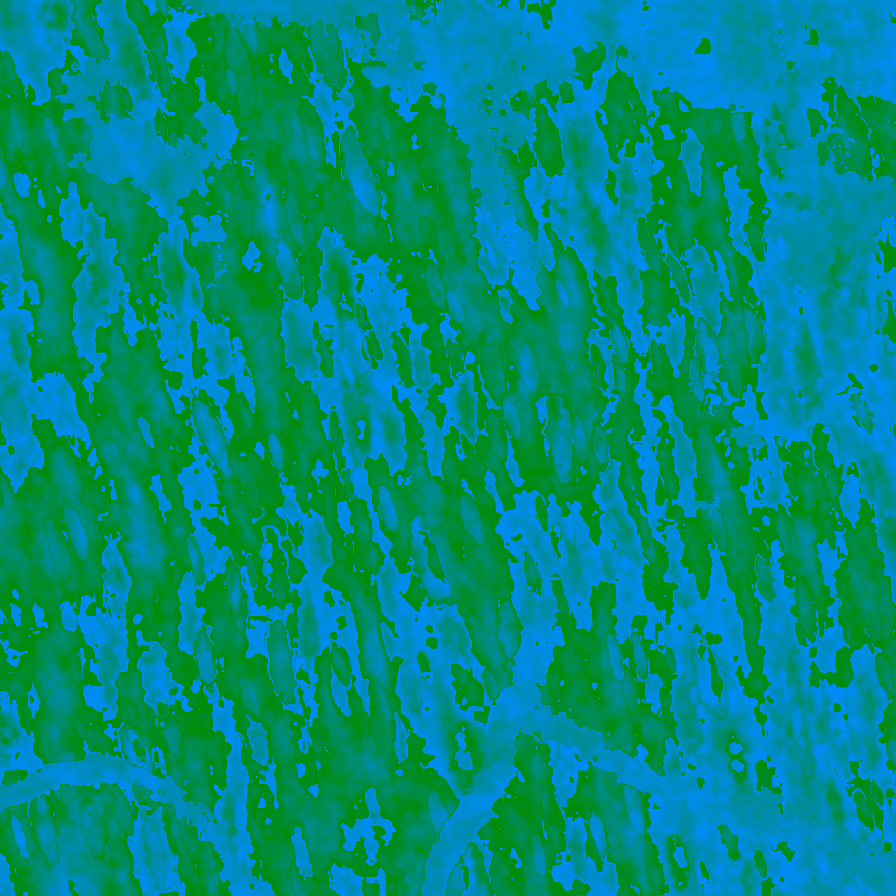
This texture is drawn by a Shadertoy shader. Its source:

```glsl
// Streaked green and blue tissue with leaning spindle cells and winding pale veins.

const float RED = 0.0;
const float GREEN = 0.55;
const float LEAN = 0.2;           // sideways drift of the fibres per unit height
const float BASE_LEVEL = 1.06;    // mean blue level, close to the wrap
const float VEIN_LEVEL = 0.66;    // blue level inside the veins

float hash(vec2 p) {
    vec3 h = fract(vec3(p.xyx) * 0.1031);
    h += dot(h, h.yzx + 33.33);
    return fract((h.x + h.y) * h.z);
}

float noise(vec2 p) {
    vec2 cell = floor(p), f = fract(p);
    f = f * f * (3.0 - 2.0 * f);
    float low = mix(hash(cell), hash(cell + vec2(1, 0)), f.x);
    float high = mix(hash(cell + vec2(0, 1)), hash(cell + vec2(1, 1)), f.x);
    return mix(low, high, f.y);
}

// Layered noise centred on zero
float fbm(vec2 p, int octaves) {
    float sum = 0.0, amp = 0.5;
    for (int i = 0; i < octaves; i++) {
        sum += amp * (noise(p) - 0.5);
        p = p * 2.03 + 17.3;
        amp *= 0.5;
    }
    return sum;
}

// Scattered spindles: a filled core, a soft halo and a thin broken rim
float spindles(vec2 p, vec2 grid, float seed, float rough) {
    vec2 g = p * grid, home = floor(g);
    float sum = 0.0;
    for (int y = -1; y <= 1; y++)
    for (int x = -1; x <= 1; x++) {
        vec2 cell = home + vec2(x, y), id = cell + seed;
        if (hash(id + 63.5) < 0.3) continue;
        vec2 jitter = vec2(hash(id), hash(id + 41.7));
        vec2 offset = g - cell - 0.1 - 0.8 * jitter;
        if (max(abs(offset.x), abs(offset.y)) > 0.9) continue;
        float tone = hash(id + 87.2) - 0.5;
        offset.x += 0.25 * offset.y * tone;
        vec2 radius = mix(vec2(0.16, 0.22), vec2(0.34, 0.5), hash(id + 23.1));
        float d = length(offset / radius) + rough;
        float core = smoothstep(1.0, 0.75, d);
        float halo = 0.5 * smoothstep(1.7, 0.0, d);
        float rim = smoothstep(0.2, 0.05, abs(d - 1.0));
        sum += tone * (core + halo) - 0.2 * rim;
    }
    return sum;
}

float band(float dist, float width) {
    return smoothstep(width, width * 0.75, abs(dist));
}

// Winding veins and flat patches near the top
float veinMask(vec2 p, float ragged) {
    vec2 w = p + 0.08 * vec2(fbm(p * 8.0, 2), fbm(p * 8.0 + 50.0, 2)) + 0.03 * ragged;
    float trunk = band(w.x - 0.62 + 0.6 * (w.y - 0.47) * (w.y - 0.47), 0.02);
    trunk *= smoothstep(0.12, 0.18, abs(w.y - 0.5));
    float arc = band(w.y - 0.145 + 4.0 * (w.x - 0.1) * (w.x - 0.1), 0.018);
    float branch = band(w.y - 0.2 + 0.45 * (w.x - 0.6), 0.022) * step(0.59, w.x);
    float patchNoise = fbm(p * vec2(9.0, 13.0) + 9.0, 3) + 0.3 * ragged;
    float bias = 0.6 * (p.y - 1.0) + 0.2 * (p.x - 0.55);
    float patches = smoothstep(0.0, 0.02, patchNoise + bias);
    return max(max(trunk, arc), max(branch, patches));
}

// Blue level before wrapping
float tissue(vec2 p) {
    float grain = fbm(p * 110.0, 2);
    float blocks = hash(floor(p * 64.0)) - 0.5;
    vec2 q = vec2(p.x + LEAN * p.y, p.y);
    q.x += 0.05 * fbm(p * 5.0 + 3.0, 2);

    float level = BASE_LEVEL + 0.1 * (0.5 - p.x);
    level += 1.6 * fbm(q * vec2(17.0, 5.0), 2);
    level += 1.1 * fbm(q * vec2(48.0, 13.0) + 31.0, 2);
    level += 0.5 * fbm(p * vec2(60.0, 42.0) + 5.0, 2);
    level += 0.5 * fbm(p * 3.5 + 12.0, 1);
    level += 0.9 * spindles(q, vec2(20.0, 9.0), 5.0, 0.9 * grain);
    level += 0.55 * spindles(q + 0.37, vec2(31.0, 14.0), 91.0, 0.9 * grain);
    level += 0.42 * grain + 0.07 * blocks;

    float calm = VEIN_LEVEL + 0.8 * fbm(p * 18.0 + 70.0, 2) + 0.4 * grain;
    return mix(level, calm, 0.82 * veinMask(p, grain));
}

// Fract whose jump is softened over the given width
float softWrap(float level, float width) {
    float f = fract(level);
    return f * min(1.0, (1.0 - f) / width);
}

void mainImage(out vec4 fragColor, in vec2 fragCoord) {
    float level = tissue(fragCoord / iResolution.xy);
    float blue = softWrap(level, clamp(0.5 * fwidth(level), 0.001, 0.1));
    fragColor = vec4(RED, GREEN, blue, 1.0);
}
```
